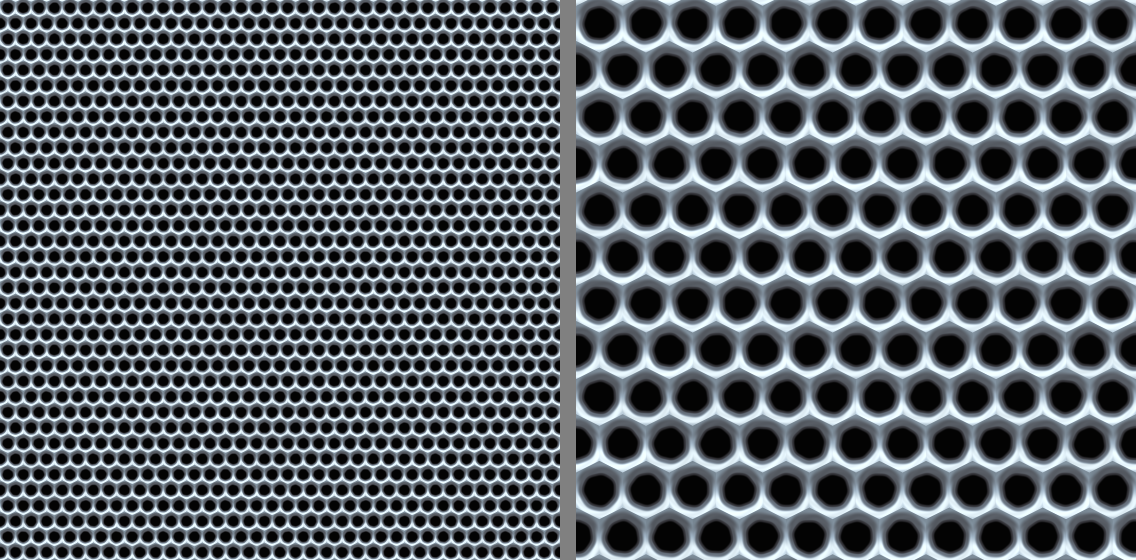
Left, the full canvas; right, a detail of the centre.
Reproduce this texture procedurally as a WebGL 2 fragment shader.

```glsl
#version 300 es
precision highp float;
// Steel sheet with staggered round holes, each lit along its lower rim.

uniform vec2 u_resolution;
out vec4 fragColor;

const float REPEATS = 36.0; // holes across and rows down; even, so the stagger wraps

float hash(vec2 cell) {
    vec3 q = fract(vec3(cell.xyx) * vec3(0.1031, 0.1030, 0.0973));
    q += dot(q, q.yzx + 33.33);
    return fract((q.x + q.y) * q.z);
}

// Nearest hole centre in the staggered grid; its cells are hexagonal.
vec2 nearestHole(vec2 p) {
    vec2 nearest = vec2(0.0);
    float best = 9.0;
    for (float i = -1.0; i <= 1.0; i++) {
        float row = floor(p.y) + i;
        float shift = 0.5 * mod(row, 2.0);
        vec2 center = vec2(floor(p.x - shift + 0.5) + shift, row + 0.5);
        float d = distance(p, center);
        if (d < best) {
            best = d;
            nearest = center;
        }
    }
    return nearest;
}

vec3 perforatedSteel(vec2 p) {
    vec2 center = nearestHole(p);
    vec2 q = p - center;
    float seed = hash(mod(center, REPEATS));
    float angle = atan(q.y, q.x);
    float d = length(q);
    float down = -q.y / max(d, 0.001); // 1 below the hole, -1 above it

    // Slightly uneven punched edge, different for each hole
    float wobble = 0.008 * sin(3.0 * angle + 6.283 * seed) + 0.005 * sin(7.0 * angle + 17.0 * seed);
    float r = d + wobble;

    // Sloped collar: slate above, a little bluer and lighter below
    vec3 color = mix(vec3(0.34, 0.36, 0.39), vec3(0.41, 0.45, 0.50), smoothstep(-0.2, 0.9, down));

    // Soft edge where the upper cap meets its neighbours
    color = mix(color, vec3(0.49, 0.55, 0.60), smoothstep(0.46, 0.57, r) * smoothstep(0.3, -0.6, down));

    // Blue-grey flanks, then the white crescent on the lower rim
    float flank = smoothstep(0.40, 0.48, r) * smoothstep(-0.65, 0.1, down);
    color = mix(color, vec3(0.64, 0.72, 0.79), flank);
    float crescent = smoothstep(0.43, 0.48, r) * (1.0 - 0.6 * smoothstep(0.55, 0.61, r));
    color = mix(color, vec3(0.91, 0.97, 1.0), crescent * smoothstep(-0.05, 0.45, down));

    // Per-hole tone and faint brushing
    color *= 0.97 + 0.06 * seed + 0.03 * sin(5.0 * angle + 40.0 * r + 9.0 * seed);

    // Shadowed inner wall and black hole
    color = mix(vec3(0.20, 0.20, 0.22), color, smoothstep(0.345, 0.385, r));
    return mix(vec3(0.012), color, smoothstep(0.295, 0.345, r));
}

void main() {
    // 4 x 4 samples per pixel smooth every edge
    vec3 sum = vec3(0.0);
    for (int i = 0; i < 16; i++) {
        vec2 offset = (vec2(i % 4, i / 4) + 0.5) / 4.0 - 0.5;
        sum += perforatedSteel((gl_FragCoord.xy + offset) / u_resolution * REPEATS);
    }
    fragColor = vec4(sum / 16.0, 1.0);
}
```
